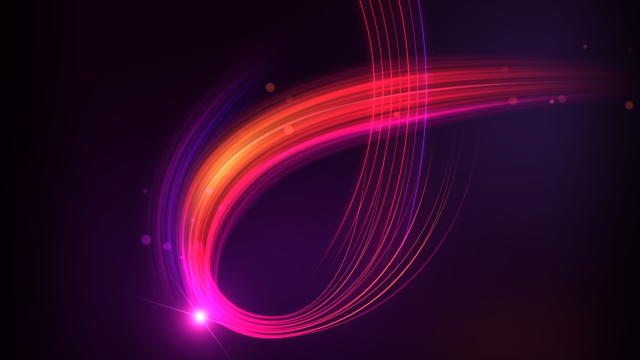
Give the GLSL for this background, as a Shadertoy shader.

```glsl
// A glowing ribbon of light sweeping out of a flare, with fine looping strands on dark plum.

float hash(float n) { return fract(sin(n * 12.99) * 4375.85); }

float bell(float x, float width) { return exp(-x * x / (width * width)); }

vec3 halo(vec2 offset, vec2 size, vec3 color) {
    offset /= size;
    return color * exp(-dot(offset, offset));
}

vec2 bezier(vec2 a, vec2 b, vec2 c, vec2 d, float t) {
    float s = 1.0 - t;
    return s * s * s * a + 3.0 * s * s * t * b + 3.0 * s * t * t * c + t * t * t * d;
}

// Nearest place on a cubic: x = parameter, y = signed distance (left is positive).
vec2 curveCoords(vec2 p, vec2 a, vec2 b, vec2 c, vec2 d) {
    const float SEGMENTS = 48.0;
    float nearest = 1e5;
    vec2 result = vec2(0.0), from = a;
    for (float i = 0.0; i < SEGMENTS; i++) {
        vec2 to = bezier(a, b, c, d, (i + 1.0) / SEGMENTS);
        vec2 edge = to - from, rel = p - from;
        float h = clamp(dot(rel, edge) / dot(edge, edge), 0.0, 1.0);
        float dist = length(rel - edge * h);
        if (dist < nearest) {
            nearest = dist;
            float side = edge.x * rel.y - edge.y * rel.x;
            result = vec2((i + h) / SEGMENTS, side < 0.0 ? -dist : dist);
        }
        from = to;
    }
    return result;
}

// Layered sines that run along a band as silky fibres.
float fibres(float v, float t) {
    return 0.5 + 0.22 * sin(v * 13.0 + t * 5.0) + 0.16 * sin(v * 29.0 - t * 7.0 + 1.0)
         + 0.12 * sin(v * 61.0 + t * 9.0 + 2.0);
}

vec3 background(vec2 p) {
    vec3 col = vec3(0.065, 0.003, 0.06);
    col += halo(p - vec2(0.80, 0.26), vec2(0.42, 0.32), vec3(0.12, 0.015, 0.19));
    col += halo(p - vec2(1.48, 0.70), vec2(0.36, 0.38), vec3(0.08, 0.06, 0.16));
    col += halo(p - vec2(0.32, 0.25), vec2(0.28, 0.30), vec3(0.03, 0.005, 0.055));
    col += halo(p - vec2(1.42, 0.05), vec2(0.25, 0.15), vec3(0.06, 0.025, 0.0));
    return col * (0.35 + 0.65 * smoothstep(0.0, 0.3, p.x) * (1.0 - smoothstep(1.5, 1.85, p.x)));
}

vec3 addWisps(vec3 col, vec2 p) {
    vec2 q = curveCoords(p, vec2(0.53, 0.13), vec2(0.36, 0.5), vec2(0.6, 0.72), vec2(0.87, 0.92));
    float v = q.y / 0.065;
    float alpha = bell(v, 0.75) * smoothstep(0.0, 0.15, q.x) * (1.0 - smoothstep(0.35, 0.98, q.x));
    vec3 violet = mix(vec3(0.22, 0.03, 0.62), vec3(0.62, 0.04, 0.62), smoothstep(-0.5, 0.7, v));
    return mix(col, violet, alpha * (0.25 + 0.75 * fibres(v, q.x)));
}

vec3 addRibbon(vec3 col, vec2 p) {
    vec2 q = curveCoords(p, vec2(0.58, 0.11), vec2(0.40, 0.62), vec2(0.95, 0.80), vec2(1.80, 0.775));
    float t = q.x;
    float v = q.y / (0.03 + 0.085 * smoothstep(-0.1, 0.35, t) - 0.05 * smoothstep(0.65, 1.0, t));
    float silk = fibres(v, t);

    // Magenta inside, red in the middle, plum outside, violet near the flare.
    vec3 tint = mix(vec3(0.50, 0.02, 0.36), vec3(0.88, 0.08, 0.22), smoothstep(-0.75, -0.3, v));
    tint = mix(tint, vec3(0.48, 0.04, 0.22), smoothstep(0.3, 0.9, v));
    tint = mix(tint, vec3(0.72, 0.05, 0.62), smoothstep(-0.1, 0.5, v) * (1.0 - smoothstep(0.12, 0.32, t)));
    tint *= 0.65 + 0.7 * silk;

    float heat = bell(t - 0.38, 0.18) * bell(v - 0.18, 0.48);
    tint = mix(tint, vec3(1.0, 0.42, 0.16), heat * (0.7 + 0.4 * silk));
    tint += vec3(0.3, 0.38, 0.16) * bell(t - 0.34, 0.09) * bell(v - 0.15, 0.2);

    // Bright creases.
    tint += vec3(0.45, 0.02, 0.22) * bell(v + 0.52 - 0.1 * sin(t * 6.0), 0.07);
    tint += vec3(0.4, 0.16, 0.2) * bell(v - 0.3 + 0.4 * t, 0.025);

    float alpha = smoothstep(-1.05, -0.75, v) * (1.0 - smoothstep(0.35, 1.1, v));
    alpha *= smoothstep(0.0, 0.07, t) * (1.0 - smoothstep(0.62, 1.02, t));
    return mix(col, tint, alpha * (0.78 + 0.22 * silk));
}

vec3 strands(vec2 p) {
    float thin = max(0.0017, 0.55 / iResolution.y);
    vec3 light = vec3(0.0);

    // Loop that closes below and fans out to the right.
    vec2 q = curveCoords(p, vec2(0.535, 0.36), vec2(0.52, -0.07), vec2(1.145, -0.005), vec2(1.18, 0.68));
    float t = q.x, spread = 0.03 + 0.11 * smoothstep(0.45, 1.0, t);
    float fade = smoothstep(0.0, 0.15, t) * (1.0 - smoothstep(0.72, 1.0, t));
    float root = 1.0 - smoothstep(0.2, 0.6, t);
    light += vec3(0.38, 0.015, 0.12) * bell(q.y / spread, 0.85) * fade * (0.25 + root);
    for (float i = 0.0; i < 13.0; i++) {
        float lane = (i / 6.0 - 1.0 + 0.1 * sin(i * 4.0 + t * 5.0)) * spread;
        vec3 tint = mix(vec3(0.7, 0.04, 0.25), vec3(0.8, 0.4, 0.12), hash(i) * smoothstep(0.4, 0.7, t));
        light += tint * bell(q.y - lane, thin + 0.003 * root) * fade * (0.35 + 0.4 * hash(i + 9.0));
    }

    // Upright threads that bow to the right.
    for (float i = 0.0; i < 7.0; i++) {
        float bow = 1.04 + 0.024 * i - (0.65 - 0.05 * i) * (p.y - 0.75) * (p.y - 0.75);
        vec3 tint = mix(vec3(0.75, 0.08, 0.2), vec3(0.4, 0.05, 0.6), smoothstep(4.0, 6.0, i));
        float glow = bell(p.x - bow, thin) + 0.18 * bell(p.x - bow, 0.014);
        light += tint * glow * smoothstep(0.2, 0.45, p.y) * (0.3 + 0.5 * hash(i + 3.0));
    }
    return light;
}

vec3 bokeh(vec2 p) {
    vec3 light = vec3(0.0);
    for (float i = 0.0; i < 30.0; i++) {
        vec2 center = bezier(vec2(0.5, 0.05), vec2(0.40, 0.62), vec2(0.8, 0.8), vec2(1.7, 0.8), hash(i + 20.0));
        center += 0.22 * (vec2(hash(i + 51.0), hash(i + 82.0)) - 0.5);
        float radius = 0.004 + 0.011 * pow(hash(i + 113.0), 3.0);
        float disc = 1.0 - smoothstep(-0.002, 0.002, length(p - center) - radius);
        light += disc * mix(vec3(0.45, 0.04, 0.5), vec3(0.6, 0.2, 0.12), smoothstep(0.4, 0.7, center.y)) * 0.6 * hash(i + 7.0);
    }
    return light;
}

vec3 flare(vec2 p) {
    float r = length(p);
    vec3 light = vec3(1.0, 0.85, 0.9) * bell(r, 0.02) + vec3(0.8, 0.15, 0.45) * bell(r, 0.05);
    light += vec3(0.32, 0.02, 0.3) * bell(r, 0.12);
    light += vec3(0.3, 0.15, 0.3) * bell(p.y + 0.31 * p.x, 0.002) * bell(p.x, 0.12);
    return light + vec3(0.3, 0.15, 0.3) * bell(p.x + 0.72 * p.y, 0.002) * bell(p.y, 0.08);
}

void mainImage(out vec4 fragColor, in vec2 fragCoord) {
    vec2 p = fragCoord / iResolution.y;
    vec3 col = addRibbon(addWisps(background(p), p), p);
    col += strands(p) + bokeh(p) + flare(p - vec2(0.556, 0.12));
    fragColor = vec4(clamp(col, 0.0, 1.0), 1.0);
}
```
